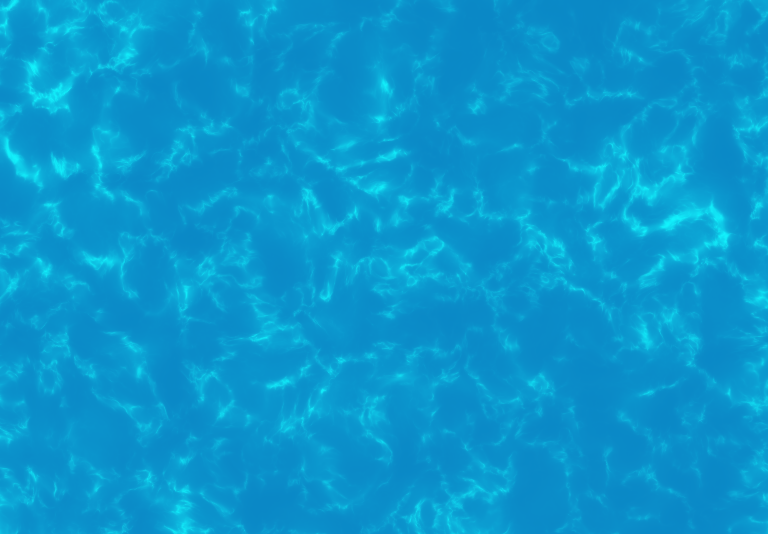
Write a WebGL 2 fragment shader that draws this texture.

```glsl
#version 300 es
precision highp float;

uniform vec2 u_resolution;
out vec4 fragColor;

const mat2 TURN = mat2(0.8, 0.6, -0.6, 0.8);
const vec3 DEEP = vec3(0.04, 0.525, 0.772);
const vec3 GLOW = vec3(0.07, 0.95, 0.99);

// Unit gradient of a lattice cell
vec2 cellGradient(vec2 cell) {
  uvec2 q = uvec2(ivec2(cell) + 4096);
  uint h = q.x * 1597u + q.y * 51749u;
  h = (h ^ (h >> 15)) * 73939133u;
  h = (h ^ (h >> 13)) * 19937u;
  h ^= h >> 16;
  float angle = float(h & 65535u) / 65536.0 * 6.28319;
  return vec2(cos(angle), sin(angle));
}

float gradientNoise(vec2 p) {
  vec2 cell = floor(p);
  vec2 f = p - cell;
  vec2 w = f * f * f * (f * (f * 6.0 - 15.0) + 10.0);
  vec2 e = vec2(1.0, 0.0);
  float a = dot(cellGradient(cell), f);
  float b = dot(cellGradient(cell + e.xy), f - e.xy);
  float c = dot(cellGradient(cell + e.yx), f - e.yx);
  float d = dot(cellGradient(cell + e.xx), f - e.xx);
  return mix(mix(a, b, w.x), mix(c, d, w.x), w.y);
}

vec2 warp(vec2 p, float frequency, float amount) {
  vec2 q = p * frequency;
  return p + amount * vec2(gradientNoise(q + 17.3), gradientNoise(q + 61.8));
}

// Bright filament along the zero line of two mixed noises
float filament(vec2 p, float softness) {
  float n = gradientNoise(p) + 0.5 * gradientNoise(TURN * p * 1.7 + 3.4);
  float crest = max(1.0 - 2.0 * sqrt(n * n + softness * softness), 0.0);
  return crest * crest;
}

// Finer filaments grow mostly where the coarser ones are bright
float filamentWeb(vec2 p, float gain) {
  float sum = 0.0;
  float amplitude = 1.0;
  float weight = 0.85;
  for (int i = 0; i < 5; i++) {
    float crest = filament(p, 0.035) * weight;
    sum += amplitude * crest;
    weight = clamp(crest * 1.6 + 0.06, 0.0, 1.0);
    amplitude *= gain;
    p = TURN * p * 1.93 + 11.7;
  }
  return sum;
}

// Bright and calm regions, broken up into small clumps
float patches(vec2 p) {
  float broad = gradientNoise(p * 2.2 + 5.3);
  float clump = gradientNoise(TURN * p * 6.5 + 23.1);
  float tuft = gradientNoise(p * 14.0 + 41.7);
  return broad + 0.9 * clump + 0.6 * tuft;
}

void main() {
  vec2 p = gl_FragCoord.xy / u_resolution.y;
  vec2 bent = warp(warp(p, 6.0, 0.04), 17.0, 0.012);
  vec2 frayed = warp(bent, 38.0, 0.006);

  // Exponential response: wide dark water, rare bright knots
  float web = filamentWeb(frayed * 8.5, 0.78);
  float light = exp(-2.1 + 1.05 * (web - 0.8) + 1.7 * patches(bent));

  fragColor = vec4(mix(DEEP, GLOW, tanh(light)), 1.0);
}
```
